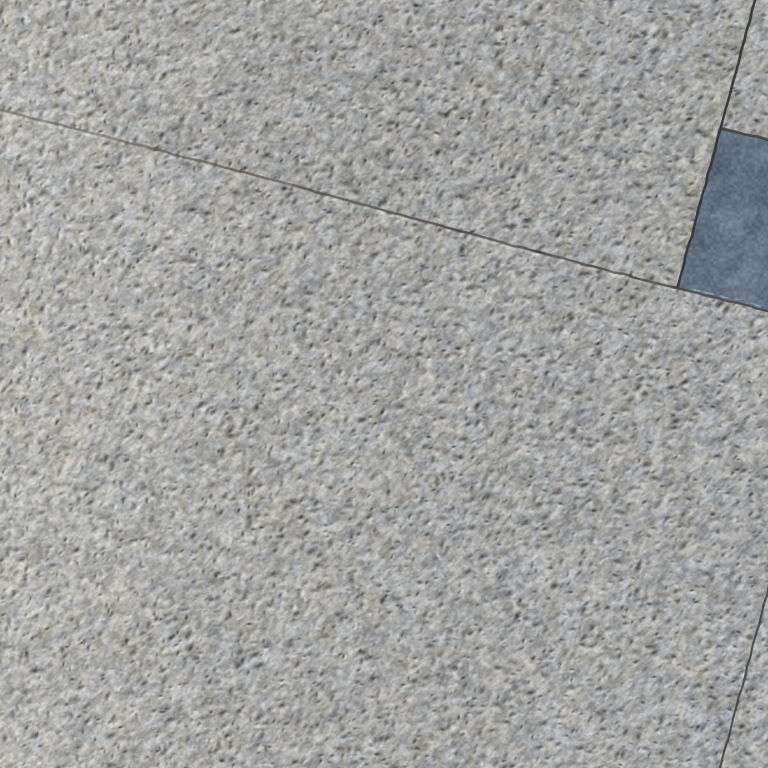
A three.js fragment shader for this texture:

```glsl
// Speckled granite paving slabs with thin diagonal joints and a blue slate inset.
varying vec2 vUv;

#define GRAIN_SCALE 150.0
#define GRAIN_CONTRAST 0.41
#define GRAIN_ANGLE 0.60
#define FLECK_CELLS 92.0
#define FLECK_DENSITY 0.60
#define FLECK_DEPTH 0.29
#define JOINT_HALF_WIDTH 0.0012
#define EDGE_SOFTNESS 0.0013
#define GRANITE vec3(0.668, 0.668, 0.660)
#define SLATE vec3(0.385, 0.440, 0.502)
#define GROUT vec3(0.25, 0.25, 0.25)

float hash(vec2 p) {
  vec3 q = fract(vec3(p.xyx) * 0.1031);
  q += dot(q, q.yzx + 33.33);
  return fract((q.x + q.y) * q.z);
}

float noise(vec2 p) {
  vec2 i = floor(p), f = fract(p);
  f = f * f * (3.0 - 2.0 * f);
  return mix(mix(hash(i), hash(i + vec2(1, 0)), f.x),
             mix(hash(i + vec2(0, 1)), hash(i + vec2(1, 1)), f.x), f.y);
}

float fbm(vec2 p) {
  float sum = 0.0, amp = 0.5;
  for (int i = 0; i < 4; i++) {
    sum += amp * noise(p);
    p = p * 2.03 + 17.1;
    amp *= 0.5;
  }
  return sum / 0.9375;
}

vec2 rotate(vec2 p, float a) {
  float c = cos(a), s = sin(a);
  return vec2(c * p.x + s * p.y, c * p.y - s * p.x);
}

// Signed distance to the line a-b, positive on its left
float side(vec2 p, vec2 a, vec2 b) {
  vec2 d = normalize(b - a);
  return dot(p - a, vec2(-d.y, d.x));
}

float inside(float d) { return smoothstep(-EDGE_SOFTNESS, EDGE_SOFTNESS, d); }

float seam(float d, float halfWidth) {
  return 1.0 - smoothstep(halfWidth - 0.0006, halfWidth + EDGE_SOFTNESS, abs(d));
}

// Scattered slanted pits: x is the dark core, y the lit lip beside it
vec2 flecks(vec2 p) {
  vec2 g = p * FLECK_CELLS, cell = floor(g), result = vec2(0.0);
  for (int y = -1; y <= 1; y++) {
    for (int x = -1; x <= 1; x++) {
      vec2 id = cell + vec2(x, y);
      float pick = hash(id + 91.7);
      if (pick > FLECK_DENSITY) continue;
      vec2 center = id + vec2(hash(id + 5.3), hash(id + 47.9));
      float angle = mix(0.95, 0.35, p.x) + (hash(id + 23.1) - 0.5) * 1.5;
      float size = mix(0.19, 0.42, pow(hash(id + 68.4), 2.0));
      vec2 q = rotate(g - center, angle) / (size * vec2(1.45, 0.75));
      q.y += 0.35 * q.x * q.x * (hash(id + 31.2) - 0.5);
      float strength = 0.2 + 0.8 * hash(id + 12.6);
      result.x = max(result.x, strength * exp(-dot(q, q)));
      q.y += 1.7;
      result.y = max(result.y, strength * exp(-dot(q, q)));
    }
  }
  return result;
}

vec3 granite(vec2 p) {
  vec2 g = rotate(p, GRAIN_ANGLE) * vec2(0.7, 1.15) * GRAIN_SCALE;
  g += 0.6 * noise(p * 90.0);
  float grain = 0.42 * noise(g) + 0.36 * noise(g * 1.8 + 31.0) + 0.22 * noise(p * 330.0) - 0.5;
  float mottle = fbm(p * 13.0 + 3.0) - 0.5;
  // Soft daylight falling from the left edge
  float light = mix(0.03, -0.015, smoothstep(0.0, 0.6, p.x + 0.3 * abs(p.y - 0.45)));
  vec3 color = GRANITE + light + grain * GRAIN_CONTRAST + mottle * 0.03;
  // Warm feldspar against cool quartz, warmest at the left
  float warmth = noise(p * 80.0 + 70.0) - 0.5 + 0.35 * (0.4 - p.x);
  color += vec3(0.026, 0.008, -0.030) * warmth;
  vec2 pit = flecks(p);
  return color + 0.09 * pit.y * (1.0 - pit.x) - FLECK_DEPTH * pit.x;
}

vec3 slate(vec2 p) {
  float cloud = fbm(rotate(p, 0.5) * vec2(35.0, 60.0)) - 0.5;
  float grit = noise(p * 260.0) - 0.5;
  return SLATE + 0.18 * cloud + 0.10 * grit + 0.2 * (0.72 - p.y);
}

void main() {
  vec2 p = vUv;
  vec2 wobble = vec2(noise(p * 75.0), noise(p * 75.0 + 40.0)) - 0.5;
  vec2 q = p + 0.0018 * wobble;

  // Slab boundaries, the long one slightly bowed
  float across = side(q, vec2(0.0, 0.857), vec2(1.0, 0.595)) - 0.0015 * sin(6.283 * p.x);
  float upper = side(q, vec2(0.882, 0.625), vec2(0.983, 1.0));
  float lower = side(q, vec2(0.9375, 0.0), vec2(1.0, 0.232));
  float inset = side(q, vec2(0.944, 0.832), vec2(1.0, 0.818));
  float above = inside(across);
  float right = inside(-upper);

  // Stone surfaces
  vec3 color = granite(p);
  color -= 0.012 * above * smoothstep(0.1, 0.6, p.x);
  color += vec3(0.0, 0.0, -0.025) * exp(-abs(upper) * 35.0) * above * (1.0 - right);
  color = mix(color, slate(p), above * right * inside(-inset));

  // Chipped pale rim along the foot of the inset
  float chips = smoothstep(0.3, 0.7, noise(p * 150.0));
  color = mix(color, vec3(0.68, 0.70, 0.72), 0.7 * chips * right * seam(across - 0.004, 0.0009));

  // Joints, fainter and browner toward the left
  float fade = mix(0.6, 0.9, smoothstep(0.0, 0.55, p.x)) * (0.7 + 0.3 * noise(p * 40.0));
  vec3 mortar = mix(vec3(0.37, 0.34, 0.31), GROUT, smoothstep(0.1, 0.8, p.x));
  color = mix(color, mortar, fade * seam(across, JOINT_HALF_WIDTH));
  color += 0.04 * (1.0 - right) * seam(across + 0.004, 0.001);
  color = mix(color, GROUT * 0.8, 0.95 * above * seam(upper, JOINT_HALF_WIDTH * 1.1));
  color = mix(color, GROUT, 0.9 * right * above * seam(inset, JOINT_HALF_WIDTH * 1.2));
  color = mix(color, GROUT, 0.9 * (1.0 - above) * seam(lower, JOINT_HALF_WIDTH * 0.9));

  gl_FragColor = vec4(clamp(color, 0.0, 1.0), 1.0);
}
```
